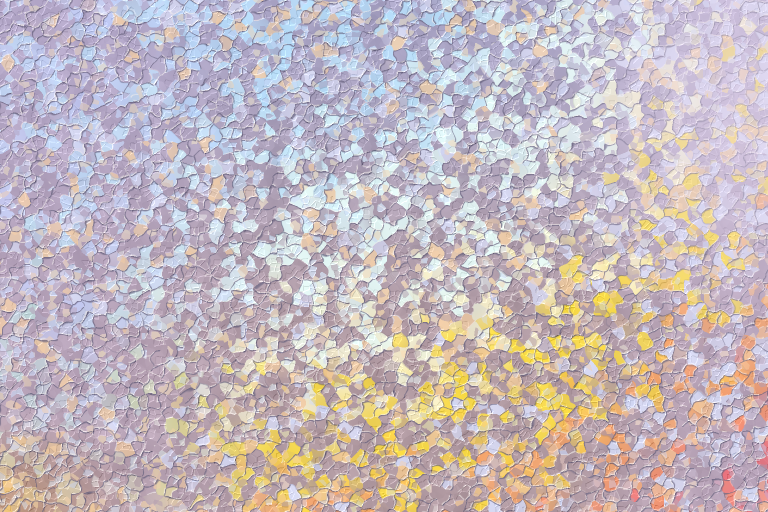
Write a Shadertoy shader that draws this texture.

```glsl
// Holographic foil: crumpled polygonal flakes glinting through a curved rainbow.

struct Flake {
    vec2 id;      // cell that owns the flake
    vec2 normal;  // direction towards the nearest neighbour
    float edge;   // distance to the border, in cells
};

vec2 hash2(vec2 p) {
    p = mod(p, 289.0);
    vec3 q = fract(p.xyx * vec3(0.1031, 0.1030, 0.0973));
    q += dot(q, q.yzx + 33.33);
    return fract((q.xx + q.yz) * q.zy);
}

// Cellular noise that keeps the two nearest seeds
Flake flakeAt(vec2 p) {
    vec2 cell = floor(p), f = p - cell;
    vec2 near = vec2(8.0), next = vec2(9.0), id = cell;
    for (int y = -1; y <= 1; y++)
    for (int x = -1; x <= 1; x++) {
        vec2 o = vec2(x, y);
        vec2 r = o + 0.06 + 0.88 * hash2(cell + o) - f;
        if (dot(r, r) < dot(near, near)) {
            next = near;
            near = r;
            id = cell + o;
        } else if (dot(r, r) < dot(next, next)) {
            next = r;
        }
    }
    vec2 n = normalize(next - near);
    return Flake(id, n, dot(0.5 * (near + next), n));
}

// Rainbow reflected by the glinting flakes, ordered by arc radius
vec3 rainbow(float d) {
    vec3 c = mix(vec3(0.72, 0.88, 0.99), vec3(0.90, 0.98, 0.97), smoothstep(0.25, 0.58, d));
    c = mix(c, vec3(0.98, 0.95, 0.80), smoothstep(0.66, 0.82, d));
    c = mix(c, vec3(0.99, 0.87, 0.26), smoothstep(0.82, 0.94, d));
    c = mix(c, vec3(0.97, 0.65, 0.42), smoothstep(1.02, 1.17, d));
    return mix(c, vec3(0.93, 0.44, 0.48), smoothstep(1.20, 1.38, d));
}

vec3 foil(vec2 p) {
    // Uneven flake outlines
    vec2 warp = 0.10 * sin(p.yx * vec2(211.0, 187.0) + 2.0 * sin(p * 93.0));
    Flake big = flakeAt(p * 44.0 + warp);
    Flake chip = flakeAt(p * 83.0 + 40.0 - warp);
    vec2 h = hash2(big.id + 71.0), k = hash2(chip.id + 19.0);
    vec2 tint = hash2(big.id + 137.0);

    float left = smoothstep(0.62, 0.12, p.x);
    float right = smoothstep(1.05, 1.45, p.x);
    float haze = smoothstep(0.55, 0.0, length((p - vec2(1.5, 0.80)) * vec2(1.0, 0.9)));
    float corner = smoothstep(0.28, 0.0, length(p * vec2(0.8, 1.2)));

    // Matte foil between the glints
    vec3 matte = mix(vec3(0.70, 0.61, 0.64), vec3(0.67, 0.65, 0.78), smoothstep(0.25, 1.0, p.y));
    matte = mix(matte, vec3(0.74, 0.67, 0.80), 0.55 * max(left, right));
    matte = mix(matte, vec3(0.72, 0.54, 0.38), 0.7 * corner);
    matte += 0.05 * (h.y - 0.5) + 0.04 * (k.y - 0.5);

    // Tint of the glints, scattered from flake to flake
    float arc = length(p - vec2(0.55, 1.1)) + 0.22 * (tint.x - 0.5);
    vec3 glow = rainbow(arc);
    vec3 cool = mix(vec3(0.75, 0.76, 0.95), vec3(0.72, 0.85, 0.97), tint.x);
    glow = mix(glow, cool, left * 0.85);
    glow = mix(glow, vec3(0.95, 0.78, 0.62), 0.8 * step(0.87, tint.y));
    glow = mix(glow, vec3(0.84, 0.85, 0.95), step(tint.y, 0.10 + 0.32 * right));
    glow = mix(glow, vec3(0.94, 0.76, 0.38), 0.7 * corner);

    // Large glints gather in loose drifts
    float drift = sin(p.x * 19.0 + 2.0 * sin(p.y * 13.0)) * sin(p.y * 17.0 + p.x * 7.0);
    float bias = 0.07 * drift + 0.05 * right - 0.12 * left + 0.06 * smoothstep(0.2, 0.8, p.y);
    float glint = smoothstep(0.46, 0.66, h.x + bias);
    vec3 col = mix(matte, glow, glint * (0.78 + 0.22 * h.y));

    // Small chips of broken reflection
    vec3 spark = mix(glow, mix(vec3(0.95, 0.80, 0.66), vec3(0.78, 0.82, 0.95), step(0.35, k.y)), 0.6);
    col = mix(col, spark, 0.75 * step(0.82, k.x));
    col = mix(col, matte, 0.55 * step(k.x, 0.10));

    // Raised rims: lit on one side, shadowed on the other
    float facing = dot(big.normal, vec2(-0.6, 0.8));
    float rim = smoothstep(0.15, 0.03, big.edge);
    float chipRim = smoothstep(0.20, 0.04, chip.edge);
    col = mix(col, vec3(0.40, 0.38, 0.49), 0.75 * rim * smoothstep(0.1, 0.6, facing) * step(0.3, h.y));
    col = mix(col, vec3(0.96, 0.94, 0.93), 0.65 * rim * smoothstep(0.1, 0.6, -facing) * step(0.35, k.y));
    float chipFacing = dot(chip.normal, vec2(-0.6, 0.8));
    col += 0.16 * chipRim * -chipFacing * step(0.55, k.y);

    // Faint pressed columns and the pale sheen at the right
    col += 0.012 * sin(p.x * 67.0) + 0.010 * sin(p.y * 45.0 + sin(p.x * 5.0));
    return mix(col, vec3(0.91, 0.86, 0.95), 0.55 * haze);
}

void mainImage(out vec4 fragColor, in vec2 fragCoord) {
    // Four samples per pixel soften the flake borders
    vec3 sum = vec3(0.0);
    for (int i = 0; i < 4; i++) {
        vec2 offset = vec2(i % 2, i / 2) * 0.5 - 0.25;
        sum += foil((fragCoord + offset) / iResolution.y);
    }
    fragColor = vec4(clamp(sum / 4.0, 0.0, 1.0), 1.0);
}
```
